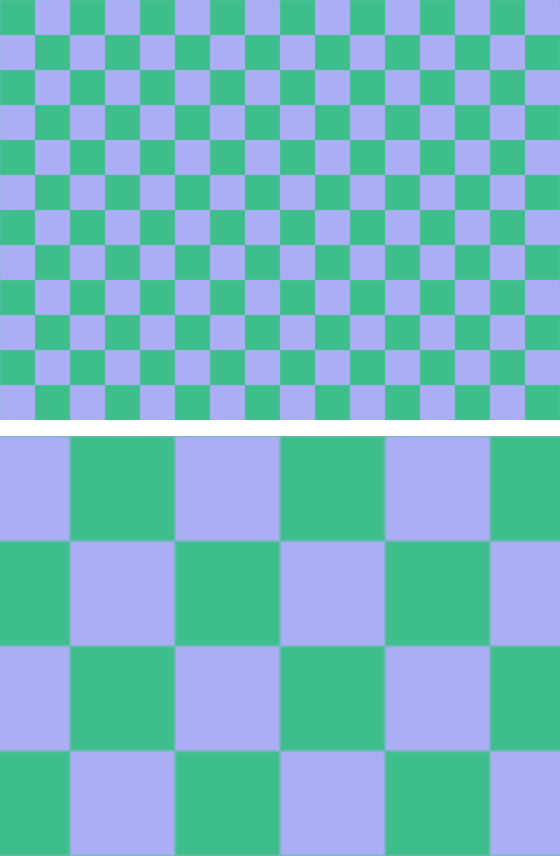
Top, the full canvas; bottom, a detail of the centre.
Give the GLSL for this pattern, as a Shadertoy shader.

```glsl
// Two-colour checkerboard of lavender and green squares, 16 across and 12 down.

#define ROWS 12.0                         // squares over the canvas height
#define EDGE_SOFTNESS 0.025               // half width of an edge blend, in squares
#define LAVENDER vec3(0.672, 0.682, 0.955)
#define GREEN vec3(0.242, 0.747, 0.543)

// Soft square wave per axis: +1 on even squares, -1 on odd ones
vec2 squareWave(vec2 p) {
    vec2 edgeDistance = abs(mod(p - 0.5, 2.0) - 1.0) - 0.5;
    return 2.0 * smoothstep(-EDGE_SOFTNESS, EDGE_SOFTNESS, edgeDistance) - 1.0;
}

void mainImage(out vec4 fragColor, in vec2 fragCoord) {
    // Square units, with a lavender square at the lower left
    vec2 p = fragCoord / iResolution.y * ROWS;

    // The product of both waves alternates the colours
    vec2 wave = squareWave(p);
    float checker = 0.5 + 0.5 * wave.x * wave.y;

    fragColor = vec4(mix(GREEN, LAVENDER, checker), 1.0);
}
```
